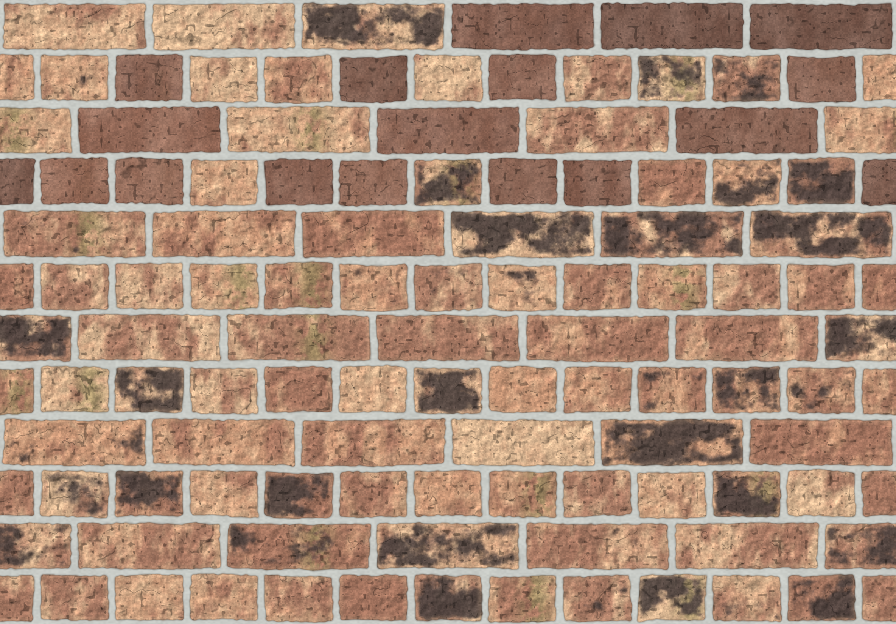
Write a WebGL 1 fragment shader that draws this texture.

```glsl
precision highp float;
// Weathered brick wall in English cross bond: twelve courses of stretchers and headers in pale mortar.
uniform vec2 u_resolution;

float hash(vec2 p) {
  vec3 q = fract(p.xyx * vec3(0.1031, 0.103, 0.0973));
  q += dot(q, q.yzx + 33.33);
  return fract((q.x + q.y) * q.z);
}

float noise(vec2 p) {
  vec2 i = floor(p), f = fract(p);
  f = f * f * (3.0 - 2.0 * f);
  return mix(mix(hash(i), hash(i + vec2(1, 0)), f.x),
             mix(hash(i + vec2(0, 1)), hash(i + vec2(1, 1)), f.x), f.y);
}

float fbm(vec2 p) {
  float sum = 0.0, gain = 0.52;
  for (int i = 0; i < 4; i++) {
    sum += gain * noise(p);
    p = mat2(1.6, 1.2, -1.2, 1.6) * p + 7.3;
    gain *= 0.52;
  }
  return sum;
}

float roundedBox(vec2 p, vec2 halfSize, float radius) {
  vec2 q = abs(p) - halfSize + radius;
  return length(max(q, 0.0)) + min(max(q.x, q.y), 0.0) - radius;
}

// Fired clay: p is the place on the brick, d the distance to its edge
vec3 brickColor(vec2 p, float d, vec2 id, vec2 seed) {
  float kind = hash(id + 11.7), warmth = hash(id + 23.1);
  float firing = hash(id + 37.9), stain = hash(id + 51.3);
  float blotch = fbm(p * vec2(4.0, 2.2) + seed);
  float grain = fbm(p * 9.0 + seed.yx);
  float rim = smoothstep(-0.09, 0.0, d);

  // Smooth brown bricks lie only in the upper courses
  float plain = step(kind, 0.5) * step(id.y, 3.5);
  vec3 sand = vec3(0.85, 0.71, 0.57), clay = vec3(0.76, 0.57, 0.45);
  vec3 rust = vec3(0.59, 0.41, 0.34), soot = vec3(0.28, 0.24, 0.23);
  vec3 col = mix(clay, sand, clamp(warmth + (grain - 0.5) * 1.3, 0.0, 1.0));
  float rustiness = 0.25 + 0.45 * hash(id + 67.7);
  col = mix(col, rust, 0.8 * smoothstep(-0.12, 0.18, rustiness - blotch));

  // Yellow-green bands, then charring that spares the rim
  float band = exp(-pow((p.x - (stain - 0.5) * 0.5) * 5.0, 2.0));
  col = mix(col, vec3(0.58, 0.52, 0.36), 0.75 * band * step(0.78, stain) * smoothstep(0.3, 0.6, grain));
  float charring = smoothstep(0.45, 0.85, firing) * 0.6;
  float scorch = fbm(p * vec2(3.0, 4.0) + seed + 19.0) * 0.7 + grain * 0.3;
  col = mix(col, soot, 0.88 * smoothstep(0.0, 0.22, charring + 0.07 - scorch - rim * 0.16));
  vec3 brown = mix(vec3(0.44, 0.33, 0.29), vec3(0.60, 0.43, 0.36), warmth);
  col = mix(col, brown + (blotch - 0.5) * 0.16, plain * 0.92);

  // Relief lit from the upper left, with creases and small pits
  float relief = fbm(p * 8.0 + seed) - fbm(p * 8.0 + seed + vec2(0.22, -0.22));
  col *= 1.0 + relief * mix(0.75, 0.3, plain);
  float fold = noise(p * vec2(2.2, 5.0) + seed + 1.6 * blotch);
  float crease = 1.0 - smoothstep(0.0, 0.035, abs(fold - 0.5));
  col *= 1.0 - 0.28 * crease * smoothstep(0.45, 0.62, grain);
  col *= 1.0 - 0.3 * smoothstep(0.78, 0.9, noise(p * 20.0 + seed));
  col *= 0.94 + 0.14 * hash(floor(p * 48.0) + floor(seed));
  col = mix(col, sand, rim * (1.0 - plain) * 0.22);
  return col * (1.0 - 0.25 * smoothstep(-0.018, 0.0, d));
}

void main() {
  // One unit is a header width across and a course down
  vec2 wall = gl_FragCoord.xy / u_resolution;
  wall = vec2(wall.x, 1.0 - wall.y) * 12.0;
  float course = floor(wall.y);
  float header = mod(course, 2.0);
  float width = 2.0 - header;
  float shift = header > 0.5 ? 0.5 : mod(course, 4.0) * 0.5;

  // Brick cell, wrapping around at the sides
  float along = (wall.x - shift) / width;
  vec2 id = vec2(mod(floor(along), 12.0 / width), course);
  vec2 p = vec2((fract(along) - 0.5) * width, (0.5 - fract(wall.y)) * 0.698);
  vec2 seed = 60.0 * vec2(hash(id + 3.1), hash(id + 7.7));

  // Hand-moulded outline: tilt, sag, lean and ragged edges
  vec2 q = p;
  float tilt = hash(id + 81.0) - 0.5, sag = hash(id + 93.0) - 0.35;
  q.y += (tilt * 0.05 * p.x + sag * 0.05 * (1.0 - 4.0 * p.x * p.x / (width * width))) / width;
  q.x += (hash(id + 71.0) - 0.5) * 0.08 * p.y;
  q += 0.022 * (vec2(noise(p * 5.0 + seed), noise(p * 5.0 + seed + 31.0)) - 0.5);
  float d = roundedBox(q, vec2(width * 0.5 - 0.05, 0.303), 0.035);
  d += 0.022 * (noise(p * 16.0 + seed) - 0.5);

  // Sandy mortar, shaded close to the bricks
  vec3 mortar = vec3(0.785, 0.795, 0.775);
  mortar *= 0.95 + 0.06 * noise(wall * 30.0) + 0.05 * noise(wall * 7.0);
  mortar *= 1.0 - 0.14 * (1.0 - smoothstep(0.0, 0.025, d));

  float aa = 9.0 / u_resolution.x;
  float mask = 1.0 - smoothstep(-aa, aa, d);
  gl_FragColor = vec4(mix(mortar, brickColor(p, d, id, seed), mask), 1.0);
}
```
